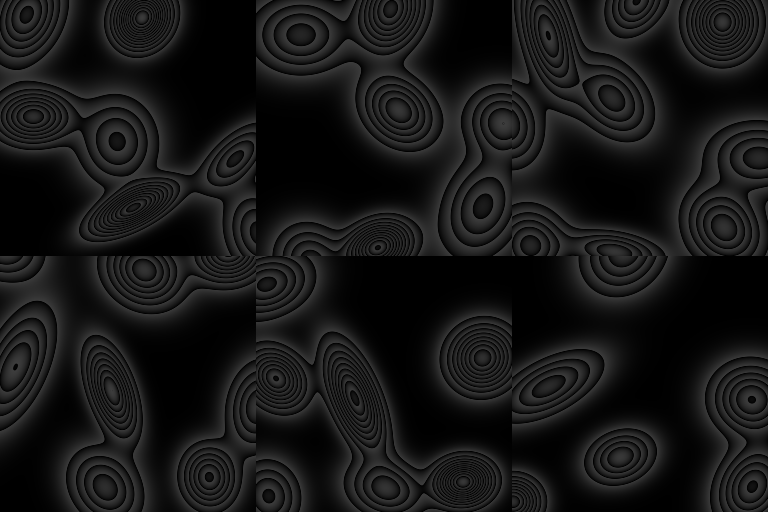
A WebGL 2 fragment shader for this background:

```glsl
#version 300 es
precision highp float;
precision highp int;
// Square panels of dark metaballs: each panel sums stretched Gaussian blobs
// scattered on a jittered grid. The summed field is wrapped into contour bands,
// and its part below the first contour forms a soft halo on black.

#define PANEL_ROWS 2.0        // panels over the canvas height
#define GRID 3                // blob cells per panel side
#define SPREAD 1.22           // side of the blob grid, in panels
#define JITTER 0.62           // blob offset, in cells
#define PRESENCE 0.76         // chance that a cell holds a blob
#define RADIUS vec2(0.12, 0.19) // range of the outer contour, in panels
#define RINGS vec2(4.2, 13.0) // range of the peak height, in contours
#define THIN_CHANCE 0.12      // share of very long blobs
#define BAND_CURVE 0.65       // below 1 narrows the dark contour lines
#define PEAK_GREY 0.24

uniform vec2 u_resolution;
out vec4 fragColor;

// Integer hash giving three values from 0 to 1
vec3 hash3(uvec3 v) {
    v = v * 1664525u + 1013904223u;
    v.x += v.y * v.z; v.y += v.z * v.x; v.z += v.x * v.y;
    v ^= v >> 16u;
    v.x += v.y * v.z; v.y += v.z * v.x; v.z += v.x * v.y;
    return vec3(v >> 8u) / 16777216.0;
}

// Field of one blob: xy = gradient, z = height
vec3 blob(vec2 offset, float radius, float stretch, float angle, float peak) {
    float c = cos(angle), s = sin(angle);
    mat2 turn = mat2(c, -s, s, c);
    vec2 scale = vec2(1.0 / stretch, stretch);
    vec2 q = scale * (turn * offset);
    float falloff = log(peak) / (radius * radius);
    float height = peak * exp(-falloff * dot(q, q));
    vec2 gradient = -2.0 * falloff * height * (transpose(turn) * (scale * q));
    return vec3(gradient, height);
}

// Sum of all blobs of a panel
vec3 panelField(vec2 local, uint panelId) {
    vec3 field = vec3(0.0);
    float cellSize = SPREAD / float(GRID);
    for (int i = 0; i < GRID * GRID; i++) {
        uint id = uint(i);
        vec3 place = hash3(uvec3(id, panelId, 11u));
        vec3 form = hash3(uvec3(id, panelId, 47u));
        vec3 extra = hash3(uvec3(id, panelId, 83u));
        if (place.z > PRESENCE) continue;

        vec2 cell = vec2(i % GRID, i / GRID) + 0.5 + JITTER * (place.xy - 0.5);
        vec2 center = cell * cellSize - 0.5 * (SPREAD - 1.0);
        float radius = mix(RADIUS.x, RADIUS.y, form.x);
        float peak = mix(RINGS.x, RINGS.y, form.y * form.y);
        float stretch = 1.02 + 0.22 * extra.x;
        if (extra.y < THIN_CHANCE) stretch += 0.4;
        field += blob(local - center, radius, stretch, 3.14159 * form.z, peak);
    }
    return field;
}

// Rising bands with a smoothed drop at each whole contour
float contourBands(float height, float pixelStep) {
    float rise = fract(height);
    float shade = height < 1.0 ? rise : pow(rise, BAND_CURVE);
    float dropWidth = clamp(pixelStep, 0.001, 0.6);
    return shade * (1.0 - smoothstep(1.0 - dropWidth, 1.0, rise));
}

void main() {
    vec2 p = gl_FragCoord.xy / u_resolution.y * PANEL_ROWS;
    uvec2 panel = uvec2(floor(p));
    vec3 field = panelField(fract(p), panel.x + 31u * panel.y + 5u);

    float pixelStep = length(field.xy) * PANEL_ROWS / u_resolution.y;
    float grey = PEAK_GREY * contourBands(field.z, pixelStep);
    fragColor = vec4(vec3(grey), 1.0);
}
```
